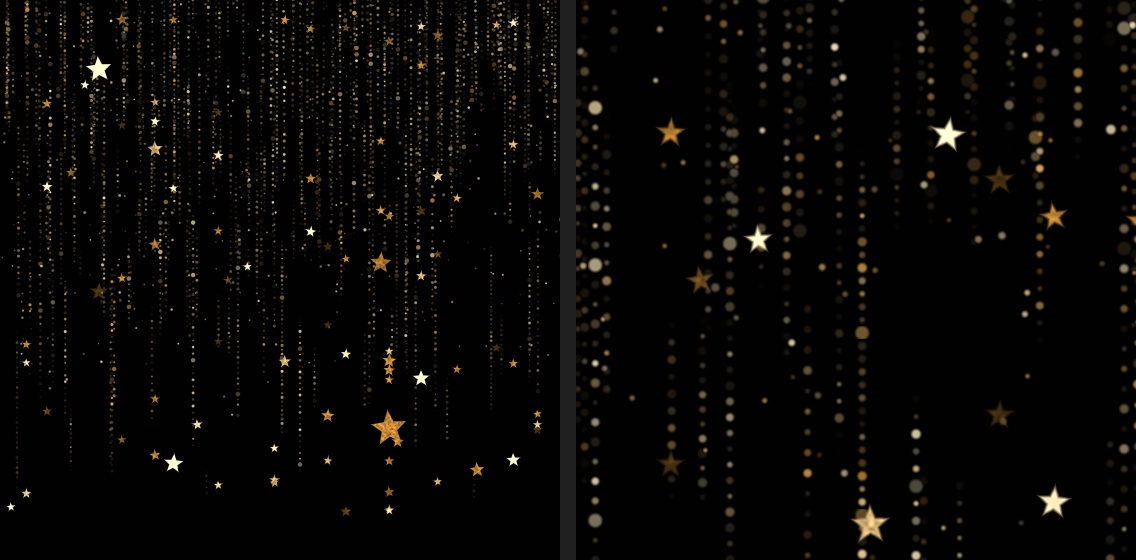
Left: the whole. Right: its middle third, enlarged.
This background is drawn by a WebGL 1 fragment shader. Its source:

```glsl
precision highp float;
uniform vec2 u_resolution;

#define STRAND_LAYERS 6
#define STAR_COUNT 85
#define STAR_COLUMNS 30.0
#define DUST_CELLS 64.0
#define DUST_SHARE 0.16
#define MAIN_STAR vec2(0.695, 0.235)
#define INNER_RATIO 0.45
#define BACKGROUND vec3(0.004, 0.004, 0.003)
#define DARK_GOLD vec3(0.47, 0.32, 0.11)
#define GOLD vec3(0.80, 0.55, 0.21)
#define PALE_GOLD vec3(1.0, 0.94, 0.77)

const float PI = 3.14159;

float hash(vec2 p) {
    vec3 q = fract(vec3(p.xyx) * 0.1031);
    q += dot(q, q.yzx + 33.33);
    return fract((q.x + q.y) * q.z);
}

float noise(vec2 p) {
    vec2 i = floor(p);
    vec2 f = smoothstep(0.0, 1.0, fract(p));
    float low = mix(hash(i), hash(i + vec2(1.0, 0.0)), f.x);
    float high = mix(hash(i + vec2(0.0, 1.0)), hash(i + 1.0), f.x);
    return mix(low, high, f.y);
}

// Coverage inside a signed distance of zero
float cover(float dist, float soft) {
    return 1.0 - smoothstep(-soft, soft, dist);
}

vec3 beadColour(float t) {
    return mix(GOLD, PALE_GOLD, smoothstep(0.1, 0.9, t));
}

// Distance to a five-pointed star, folded into half of one arm
float starDistance(vec2 p, float radius, float tilt) {
    float sector = PI / 5.0;
    float angle = atan(p.x, p.y) + tilt;
    angle = abs(mod(angle + sector, 2.0 * sector) - sector);
    vec2 q = length(p) * vec2(sin(angle), cos(angle));
    vec2 tip = vec2(0.0, radius);
    vec2 edge = radius * INNER_RATIO * vec2(sin(sector), cos(sector)) - tip;
    return dot(q - tip, normalize(vec2(-edge.y, edge.x)));
}

// One hanging string of beads per column
vec3 strands(vec2 p, float columns, float seed, float soft) {
    float column = floor(p.x * columns);
    vec2 id = vec2(column + 7.0, seed * 37.0 + 3.0);
    float x = (column + 0.2 + 0.6 * hash(id)) / columns;
    float bottom = 0.05 + 0.9 * pow(hash(id + 11.0), 0.6);
    float top = bottom + mix(0.06, 0.45, hash(id + 23.0));
    float spacing = mix(0.0075, 0.0125, hash(id + 41.0));
    float row = floor(p.y / spacing);

    vec2 bead = vec2(column * 3.0 + seed * 211.0, row);
    float size = hash(bead + 5.0);
    float radius = mix(0.0012, 0.0028, size) + 0.0012 * step(0.96, size);
    float y = (row + 0.5) * spacing;
    float extent = smoothstep(bottom, bottom + 0.04, y)
                 * (1.0 - smoothstep(top - 0.04, top, y));
    float glow = extent * mix(0.35, 1.0, hash(id + 59.0));
    glow *= 0.12 + 0.98 * pow(hash(bead + 17.0), 1.6);
    float tone = mix(hash(id + 71.0), hash(bead + 29.0), 0.5);
    return beadColour(tone) * glow * cover(length(p - vec2(x, y)) - radius, soft);
}

// Loose specks between the strings
vec3 dust(vec2 p, float soft) {
    vec2 cell = floor(p * DUST_CELLS);
    vec2 offset = vec2(hash(cell + 101.0), hash(cell + 137.0));
    vec2 centre = (cell + 0.25 + 0.5 * offset) / DUST_CELLS;
    float height = smoothstep(0.2, 0.6, centre.y);
    float present = step(hash(cell + 163.0), DUST_SHARE * height);
    float radius = mix(0.001, 0.003, offset.x * offset.y);
    float glow = present * mix(0.2, 0.9, hash(cell + 191.0));
    return beadColour(offset.y) * glow * cover(length(p - centre) - radius, soft);
}

// Stars from large to small, often stacked in shared columns
vec3 addStars(vec3 colour, vec2 p, float soft) {
    float grain = mix(0.65, 1.25, noise(p * 330.0));
    for (int n = 0; n < STAR_COUNT; n++) {
        float i = float(n);
        vec2 id = vec2(i * 3.0 + 1.0, 53.0);
        float column = floor(hash(id) * STAR_COLUMNS);
        float x = (column + 0.2 + 0.6 * hash(vec2(column, 9.0))) / STAR_COLUMNS;
        vec2 centre = vec2(x, 0.08 + 0.9 * hash(id + 13.0));
        if (mod(i, 8.0) < 0.5) centre.x = MAIN_STAR.x;
        if (n == 0) centre = MAIN_STAR;

        float radius = 0.0055 + 0.027 * pow(i + 1.0, -0.6);
        vec2 q = p - centre;
        if (max(abs(q.x), abs(q.y)) > radius * 1.3) continue;
        float dist = starDistance(q, radius, 0.3 * (hash(id + 31.0) - 0.5));
        float tone = n == 0 ? 0.4 : hash(id + 47.0);
        vec3 fill = mix(DARK_GOLD, GOLD, smoothstep(0.0, 0.45, tone));
        fill = mix(fill, PALE_GOLD, smoothstep(0.5, 0.95, tone));
        float rim = smoothstep(-0.003, 0.0, dist);
        fill *= mix(grain, 1.1, max(0.5 * rim, smoothstep(0.7, 0.95, tone)));
        float opacity = mix(0.55, 1.0, smoothstep(0.0, 0.3, tone));
        colour = mix(colour, fill, opacity * cover(dist, soft));
    }
    return colour;
}

void main() {
    vec2 p = gl_FragCoord.xy / u_resolution.y;
    float soft = max(0.0013, 0.7 / u_resolution.y);
    vec3 colour = BACKGROUND + dust(p, soft);
    for (int n = 0; n < STRAND_LAYERS; n++) {
        float layer = float(n);
        colour = max(colour, strands(p, 29.0 + 4.3 * layer, layer, soft));
    }
    gl_FragColor = vec4(min(addStars(colour, p, soft), 1.0), 1.0);
}
```
